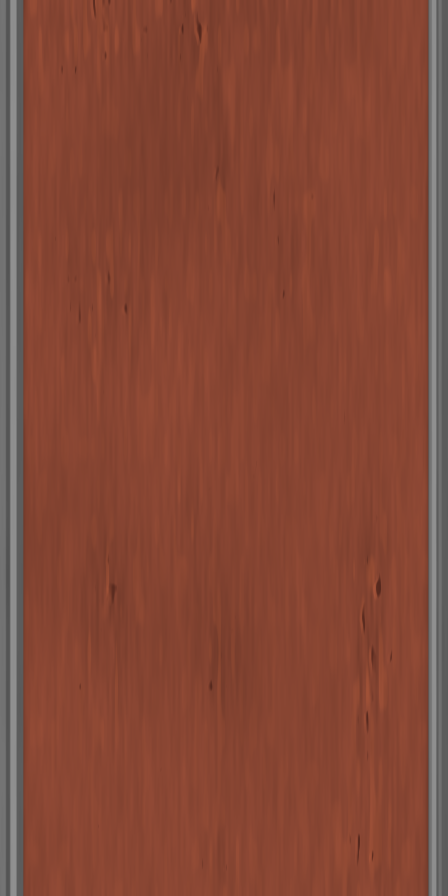
This texture is drawn by a WebGL 1 fragment shader. Its source:

```glsl
precision highp float;
uniform vec2 u_resolution;

float hash(vec2 p) {
    vec3 q = fract(vec3(p.xyx) * 0.1031);
    q += dot(q, q.yzx + 33.33);
    return fract((q.x + q.y) * q.z);
}

float noise(vec2 p) {
    vec2 i = floor(p), f = fract(p);
    f = f * f * (3.0 - 2.0 * f);
    return mix(mix(hash(i), hash(i + vec2(1.0, 0.0)), f.x),
               mix(hash(i + vec2(0.0, 1.0)), hash(i + 1.0), f.x), f.y);
}

// Soft elliptical zone, in units where the panel is 1 wide and 2 high
float zone(vec2 p, vec2 center, vec2 radius) {
    vec2 d = (p - center) / radius;
    return exp(-dot(d, d));
}

// Where the surface is weathered, from top to bottom
float wearMask(vec2 p) {
    float w = 0.85 * zone(p, vec2(0.43, 1.95), vec2(0.05, 0.15));
    w += 0.6 * zone(p, vec2(0.20, 1.94), vec2(0.16, 0.12));
    w += 0.3 * zone(p, vec2(0.62, 1.95), vec2(0.15, 0.13));
    w += 0.75 * zone(p, vec2(0.485, 1.62), vec2(0.035, 0.14));
    w += 0.4 * zone(p, vec2(0.65, 1.48), vec2(0.09, 0.20));
    w += 0.55 * zone(p, vec2(0.23, 1.34), vec2(0.13, 0.19));
    w += 0.4 * zone(p, vec2(0.86, 1.44), vec2(0.04, 0.10));
    w += 0.4 * zone(p, vec2(0.42, 0.84), vec2(0.04, 0.12));
    w += 0.85 * zone(p, vec2(0.245, 0.61), vec2(0.055, 0.19));
    w += 1.0 * zone(p, vec2(0.825, 0.57), vec2(0.04, 0.26));
    w += 0.55 * zone(p, vec2(0.49, 0.53), vec2(0.05, 0.13));
    w += 0.6 * zone(p, vec2(0.49, 0.07), vec2(0.04, 0.08));
    w += 0.5 * zone(p, vec2(0.82, 0.09), vec2(0.07, 0.13));
    return min(w, 1.0);
}

// Long vertical fibres, centred on zero
float fibres(vec2 p) {
    return 0.5 * noise(p * vec2(170.0, 9.0)) + 0.3 * noise(p * vec2(75.0, 5.0) + 17.0)
         + 0.2 * noise(p * vec2(240.0, 24.0) + 41.0) - 0.5;
}

// Short splits in the grain, spreading where the wear is strong
float splits(vec2 p, float wear) {
    p.x += 0.006 * (noise(p * vec2(9.0, 16.0)) - 0.5);
    float n = 0.65 * noise(p * vec2(95.0, 13.0) + 7.0) + 0.35 * noise(p * vec2(150.0, 32.0) + 29.0);
    float limit = 0.92 - 0.30 * wear;
    return smoothstep(limit, limit + 0.17, n);
}

vec3 wood(vec2 p) {
    float wear = wearMask(p);
    vec3 color = vec3(0.535, 0.272, 0.198);

    // Broad stains
    color *= 1.0 + 0.08 * (noise(p * vec2(5.0, 2.5) + 3.0) - 0.5);
    color *= 1.0 - 0.09 * zone(p, vec2(0.34, 1.62), vec2(0.17, 0.27));
    color *= 1.0 - 0.07 * zone(p, vec2(0.44, 0.60), vec2(0.14, 0.24));
    color *= 1.0 - 0.08 * wear;

    // Grain, with warm raised edges beside dark splits
    color *= 1.0 + (0.13 + 0.20 * wear) * fibres(p);
    float warm = smoothstep(0.58, 0.85, noise(p * vec2(100.0, 11.0) + 61.0));
    color += vec3(0.11, 0.055, 0.02) * warm * (0.15 + 0.75 * wear);
    color += vec3(0.10, 0.05, 0.025) * splits(p + vec2(0.006, 0.004), wear) * wear;
    return mix(color, vec3(0.27, 0.12, 0.09), 0.75 * splits(p, wear));
}

float band(float x, float a, float b) {
    float soft = 0.5 / u_resolution.x + 0.001;
    return smoothstep(a - soft, a + soft, x) * (1.0 - smoothstep(b - soft, b + soft, x));
}

void main() {
    vec2 uv = gl_FragCoord.xy / u_resolution;
    vec3 color = wood(uv * vec2(1.0, 2.0));

    // Contact shadow next to the rails
    float gap = min(uv.x - 0.052, 0.956 - uv.x);
    color *= 1.0 - 0.18 * exp(-max(gap, 0.0) * 180.0);

    // Grooved metal rails
    float left = 0.36 + 0.09 * band(uv.x, -0.1, 0.013) - 0.03 * band(uv.x, 0.014, 0.021)
               + 0.20 * band(uv.x, 0.023, 0.037);
    float right = 0.36 + 0.09 * band(uv.x, 0.958, 0.964) + 0.20 * band(uv.x, 0.964, 0.974)
                + 0.08 * band(uv.x, 0.979, 0.986);
    float brushed = 0.015 * (noise(uv * vec2(200.0, 14.0)) - 0.5);
    color = mix(color, vec3(left + brushed), band(uv.x, -0.1, 0.052));
    color = mix(color, vec3(right + brushed), band(uv.x, 0.956, 1.1));

    gl_FragColor = vec4(color, 1.0);
}
```
